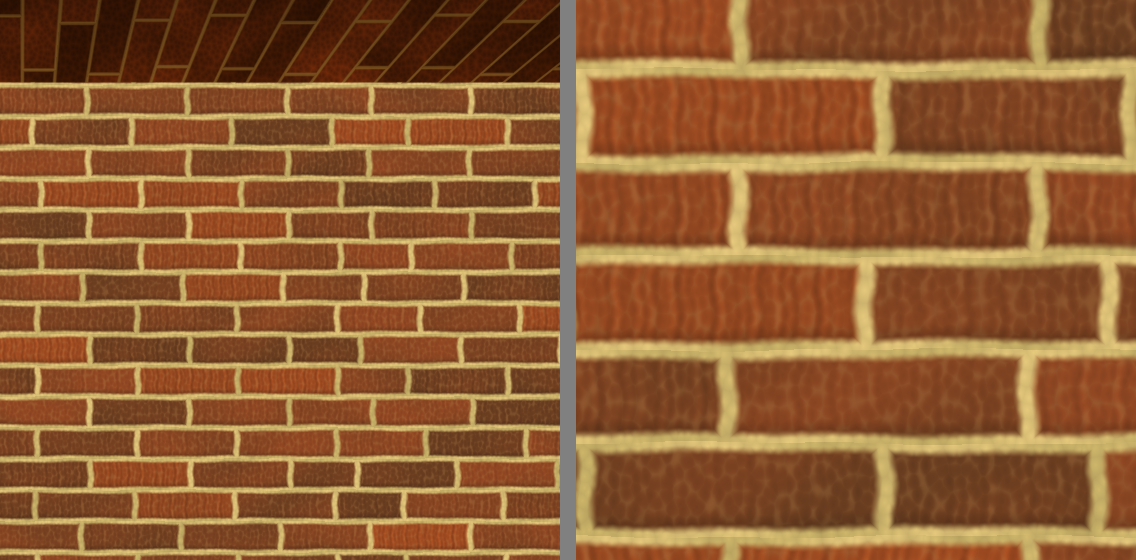
Left: the whole. Right: its middle third, enlarged.
A three.js fragment shader for this texture:

```glsl
// Running-bond brick wall with pale, soft mortar under a dark brick soffit.
// The wall is split into courses and bricks, with one short brick per course;
// the soffit is a perspective fan of bricks. Sines and cells add the wear.
varying vec2 vUv;

const float WALL_TOP = 0.8477;        // centre of the uppermost mortar line
const float COURSE = 0.0556;          // height of one course
const float BRICK = 0.1785;           // length of one brick with its joint
const float EVEN_START = 0.512;       // left end of the short brick
const float ODD_START = 0.601;
const vec2 SHORT_RANGE = vec2(0.118, 0.168);
const vec2 MORTAR_EDGE = vec2(0.0022, 0.0082); // core and faded half width
const float SOFFIT_BASE = 0.853;
const float FAN_X = 0.040;            // vanishing point of the soffit
const float FAN_DEPTH = 0.716;
const float FAN_PITCH = 0.0573;
const float SOFFIT_BRICK = 0.18;
const vec2 SOFFIT_EDGE = vec2(0.0008, 0.0048);

const vec3 BRICK_BROWN = vec3(0.43, 0.25, 0.13);
const vec3 BRICK_RED = vec3(0.59, 0.29, 0.14);
const vec3 BRICK_ORANGE = vec3(0.68, 0.31, 0.13);
const vec3 BRICK_DUST = vec3(0.58, 0.42, 0.24);
const vec3 MORTAR_PALE = vec3(0.87, 0.76, 0.47);
const vec3 MORTAR_OLIVE = vec3(0.72, 0.64, 0.36);
const vec3 SOFFIT_DARK = vec3(0.20, 0.075, 0.01);
const vec3 SOFFIT_RED = vec3(0.38, 0.14, 0.03);
const vec3 SOFFIT_MORTAR = vec3(0.47, 0.32, 0.12);

float hash(vec2 p) {
  vec3 q = fract(vec3(p.xyx) * 0.1031);
  q += dot(q, q.yzx + 33.33);
  return fract((q.x + q.y) * q.z);
}

// Distance to the nearest scattered point.
float cells(vec2 p) {
  vec2 base = floor(p);
  float nearest = 2.0;
  for (int j = -1; j <= 1; j++) {
    for (int i = -1; i <= 1; i++) {
      vec2 cell = base + vec2(float(i), float(j));
      vec2 point = cell + vec2(hash(cell), hash(cell + 71.3));
      nearest = min(nearest, length(p - point));
    }
  }
  return nearest;
}

// Fine vertical drag marks, different on every brick.
float streaks(vec2 p, float seed) {
  float x = p.x + 0.0012 * sin(p.y * 190.0 + seed * 40.0);
  return (sin(x * 390.0 + seed * 17.0) + sin(x * 613.0 + seed * 53.0)
    + sin(x * 911.0 + seed * 91.0)) / 3.0;
}

// Slow uneven staining.
float stain(vec2 p) {
  return (sin(p.x * 31.0 + 2.0 * sin(p.y * 23.0))
    + sin(p.y * 47.0 + 2.0 * sin(p.x * 19.0))) * 0.5;
}

vec3 wall(vec2 p) {
  // Courses with slightly wavy bed joints
  float wave = 0.0008 * sin(p.x * 21.0 + p.y * 60.0) + 0.0005 * sin(p.x * 67.0 + p.y * 31.0);
  float level = (WALL_TOP - p.y + wave) / COURSE;
  float row = floor(level);
  float fromTop = fract(level) * COURSE;
  float bed = min(fromTop, COURSE - fromTop);

  // Bricks counted outwards from the short one
  float shift = (hash(vec2(row, 4.0)) - 0.5) * 0.022;
  float start = mix(EVEN_START, ODD_START, mod(row, 2.0)) + shift;
  float shortLength = mix(SHORT_RANGE.x, SHORT_RANGE.y, hash(vec2(row, 9.0)));
  float x = p.x - start + 0.0012 * sin(p.y * 150.0 + p.x * 9.0);
  float past = x - shortLength;
  float isShort = step(0.0, x) * step(past, 0.0);
  float run = past > 0.0 ? past : x;
  float index = isShort > 0.5 ? 0.0 : floor(run / BRICK) + step(0.0, past);
  float head = fract(run / BRICK) * BRICK;
  head = isShort > 0.5 ? min(x, -past) : min(head, BRICK - head);

  // Brick faces
  vec2 id = vec2(row, index + 20.0);
  float seed = hash(id);
  float rare = hash(id + 37.0);
  float speckle = cells(p * vec2(150.0, 115.0));
  float drag = streaks(p, seed);
  vec3 face = mix(BRICK_BROWN, BRICK_RED, clamp(seed + 0.22 * stain(p), 0.0, 1.0));
  face = mix(face, BRICK_ORANGE, 0.7 * smoothstep(0.78, 0.95, rare));
  face = mix(face, BRICK_DUST, 0.32 * smoothstep(0.35, 0.9, speckle + 0.2 * drag));
  face *= 0.97 + 0.08 * drag * (0.4 + rare) + 0.10 * (speckle - 0.45);
  face *= 1.0 - 0.16 * smoothstep(0.016, 0.006, COURSE - fromTop);

  // Mortar
  float joint = min(bed, head) + 0.0012 * (speckle - 0.45);
  float tint = 0.5 + 0.5 * sin(p.x * 43.0 + row * 2.3);
  vec3 mortar = mix(MORTAR_PALE, MORTAR_OLIVE, 0.65 * tint) * (1.04 - 0.12 * speckle);
  return mix(mortar, face, smoothstep(MORTAR_EDGE.x, MORTAR_EDGE.y, joint));
}

vec3 soffit(vec2 p) {
  // Perspective columns fanning away from the vanishing point
  float rise = p.y - SOFFIT_BASE;
  float spread = 1.0 + rise / FAN_DEPTH;
  float column = (p.x - FAN_X) / (spread * FAN_PITCH);
  float lane = floor(column);
  float side = min(fract(column), 1.0 - fract(column)) * FAN_PITCH;
  float along = (rise - 0.022 - 0.09 * mod(lane, 2.0) + 0.008 * sin(lane)) / SOFFIT_BRICK;
  float end = min(fract(along), 1.0 - fract(along)) * SOFFIT_BRICK;

  float seed = hash(vec2(lane + 50.0, floor(along) + 80.0));
  float speckle = cells(p * vec2(120.0, 100.0));
  vec3 face = mix(SOFFIT_DARK, SOFFIT_RED, clamp(seed * 0.8 + 0.25 * stain(p), 0.0, 1.0));
  face *= 0.85 + 0.35 * speckle;
  float gap = 1.0 - smoothstep(SOFFIT_EDGE.x, SOFFIT_EDGE.y, min(side, end));
  vec3 color = mix(face, SOFFIT_MORTAR, gap * (0.75 + 0.2 * seed));
  return color * mix(1.05, 0.82, clamp(rise / 0.147, 0.0, 1.0));
}

void main() {
  float above = smoothstep(SOFFIT_BASE - 0.002, SOFFIT_BASE + 0.002, vUv.y);
  gl_FragColor = vec4(mix(wall(vUv), soffit(vUv), above), 1.0);
}
```
